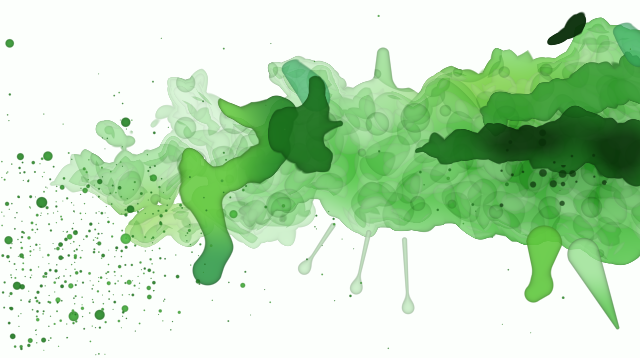
A Shadertoy shader for this background:

```glsl
const vec3 PAPER = vec3(.99, 1., .99), MIST = vec3(.79, .94, .78), MINT = vec3(.59, .88, .56);
const vec3 LEAF = vec3(.31, .77, .26), LIME = vec3(.53, .82, .2), JADE = vec3(.22, .68, .4);
const vec3 DEEP = vec3(.12, .51, .13), NIGHT = vec3(.03, .18, .03);

vec2 hash2(vec2 p) {
  return fract(sin(vec2(dot(p, vec2(127.1, 311.7)), dot(p, vec2(269.5, 183.3)))) * 43758.5);
}

// Distance to the nearest jittered cell point
float cells(vec2 p) {
  vec2 id = floor(p);
  float nearest = 2.;
  for (int i = 0; i < 9; i++) {
    vec2 c = id + vec2(i % 3 - 1, i / 3 - 1);
    nearest = min(nearest, length(p - c - hash2(c)));
  }
  return nearest;
}

vec2 ripple(vec2 p, float f) {
  return (sin(p.yx * f + vec2(.4, 2.1)) + .5 * sin(p.yx * f * 2.3 + p * f)) / f;
}

// Tapered line from ends.xy to ends.zw
float stroke(vec2 p, vec4 ends, float ra, float rb) {
  vec2 v = ends.zw - ends.xy, w = p - ends.xy;
  float t = clamp(dot(w, v) / dot(v, v), 0., 1.);
  return length(w - v * t) - mix(ra, rb, t);
}

float blend(float a, float b) {
  float k = .035, h = max(k - abs(a - b), 0.) / k;
  return min(a, b) - h * h * k * .25;
}

float glow(vec2 p, vec4 spot) {
  vec2 v = (p - spot.xy) / spot.zw;
  return exp(-dot(v, v));
}

// One round drop per cell; amount is the share of cells filled
float drops(vec2 p, float scale, float size, float amount) {
  vec2 id = floor(p * scale), h = hash2(id + scale), k = hash2(id + 9.3);
  float r = size * (.25 + .75 * k.x * k.x);
  vec2 c = .5 + (h - .5) * (.9 - 2. * r);
  return k.y < amount ? (length(fract(p * scale) - c) - r) / scale : 1.;
}

// Lay pigment that gathers along its rim
vec3 paint(vec3 base, vec3 tint, float d, float opacity, float rim) {
  float aa = .8 / iResolution.y;
  vec3 pigment = tint * (1. - rim * exp(min(d, 0.) / .005));
  return mix(base, pigment, opacity * smoothstep(aa, -aa, d));
}

void mainImage(out vec4 fragColor, in vec2 fragCoord) {
  vec2 p = fragCoord / iResolution.y, q = p + .22 * ripple(p, 17.);
  float fine = cells(q * 19.) - .45;
  float scallop = (cells(q * 7.) - .45) * .09 + fine * .035;
  vec3 col = PAPER;

  // Pale washes on the left
  float veil = stroke(q, vec4(.16, .48, .48, .5), .045, .1);
  veil = min(veil, stroke(q, vec4(.54, .68, .66, .57), .08, .12));
  veil = min(veil, stroke(q, vec4(.4, .38, .85, .44), .05, .09));
  veil = min(veil, stroke(q, vec4(.31, .64, .36, .54), .02, .03)) + scallop;
  vec3 wash = mix(MIST, LIME, .55 * glow(q, vec4(.43, .4, .14, .09)));
  wash = mix(wash, PAPER, .4 * glow(q, vec4(.62, .61, .09, .09)));
  col = paint(col, wash, veil, .85, .12);

  // Broad body, widening to the right
  float body = stroke(q, vec4(.82, .56, 1.25, .57), .17, .22);
  body = min(body, stroke(q, vec4(1.25, .57, 1.75, .6), .22, .33));
  body = min(body, stroke(q, vec4(.8, .8, .9, .74), .05, .08)) + scallop;
  body = blend(body, stroke(p, vec4(1.07, .85, 1.07, .75), .017, .03));
  wash = mix(MIST, MINT, smoothstep(1.1, 1.5, q.x));
  wash = mix(wash, LEAF, .95 * glow(q, vec4(1., .54, .24, .13)));
  wash = mix(wash, LEAF, .8 * glow(q, vec4(1.27, .5, .18, .11)));
  wash = mix(wash, LIME, .85 * glow(q, vec4(1.46, .74, .25, .1)));
  wash = mix(wash, LEAF, glow(q, vec4(1.62, .5, .33, .25)));
  wash = mix(wash, DEEP, .75 * glow(q, vec4(1.62, .55, .24, .14)));
  col = paint(col, wash, body, .96, .2);

  // Overlapping translucent petals and bubbles
  float stain = min(body, veil);
  for (float n = 0.; n < 6.; n++) {
    float scale = 4. + 1.9 * n, petal = (cells(q * scale + n * 3.7) - .43) / scale;
    vec3 tint = mod(n, 2.) < .5 ? col * vec3(.76, .93, .74) : mix(col, PAPER, .2);
    col = paint(col, tint, max(stain + .012 * n, petal), .6, .13);
  }
  col = paint(col, col * MIST, max(drops(p + .03, 8., .36, .55), stain), .6, .25);

  // Dark folds across the right
  float fold = stroke(q, vec4(1.38, .7, 1.8, .76), .03, .065) + scallop;
  col = paint(col, mix(LEAF, DEEP, .75), fold, .75, .35);
  float ridge = stroke(q, vec4(1.15, .575, 1.44, .6), .012, .055);
  ridge = min(ridge, stroke(q, vec4(1.44, .6, 1.8, .59), .055, .09)) + scallop * .7;
  float shade = glow(q, vec4(1.46, .62, .14, .06)) + glow(q, vec4(1.73, .58, .1, .08));
  col = paint(col, mix(DEEP, NIGHT, min(shade + .2, 1.)), ridge, .88, .3);
  float specks = drops(p, 34., .4, .6 * glow(p, vec4(1.57, .5, .15, .07)));
  col = paint(col, NIGHT, specks, .7, 0.);
  float crown = stroke(q, vec4(1.54, .885, 1.61, .92), .012, .028) + fine * .02;
  col = paint(col, NIGHT, crown, .95, .2);
  col = paint(col, JADE, stroke(q, vec4(1.74, .92, 1.79, .87), .025, .04), .65, .3);

  // Hooked ribbon, its heavy drip and the dark pool beside it
  float hook = stroke(q, vec4(.63, .69, .76, .69), .022, .045);
  hook = blend(hook, stroke(q, vec4(.77, .67, .74, .56), .05, .045));
  hook = blend(hook, stroke(q, vec4(.74, .56, .56, .47), .045, .04));
  hook = blend(hook, stroke(q, vec4(.535, .53, .57, .45), .04, .045)) + fine * .018;
  hook = blend(hook, stroke(p, vec4(.57, .45, .615, .31), .045, .028));
  hook = blend(hook, stroke(p, vec4(.615, .31, .58, .245), .028, .042));
  wash = mix(mix(LEAF, LIME, .35), DEEP, smoothstep(.62, .8, q.x));
  wash = mix(wash, mix(DEEP, JADE, .5), smoothstep(.42, .26, p.y));
  col = paint(col, wash, hook, .87, .4);
  col = paint(col, JADE, stroke(q, vec4(.83, .81, .88, .73), .025, .05), .65, .3);
  float pool = stroke(q, vec4(.79, .63, .87, .55), .06, .05);
  pool = blend(pool, stroke(q, vec4(.85, .65, .9, .75), .05, .02)) + fine * .015;
  pool = blend(pool, stroke(p, vec4(.88, .64, .95, .655), .009, .008));
  col = paint(col, mix(DEEP, NIGHT, .25), pool, .88, .3);

  // Runs along the lower edge
  for (float n = 0.; n < 3.; n++) {
    vec2 tip = vec2(.85 + .145 * n, .25 - .055 * n);
    float run = stroke(p, vec4(.93 + .1 * n, .37 - .02 * n, tip), .007, .003);
    col = paint(col, MIST, blend(run, length(p - tip) - .013), .85, .25);
  }
  float run = stroke(p, vec4(1.52, .32, 1.51, .23), .05, .02);
  run = blend(run, stroke(p, vec4(1.515, .2, 1.49, .18), .03, .025));
  col = paint(col, mix(LEAF, LIME, .3), run, .9, .3);
  run = stroke(p, vec4(1.63, .29, 1.725, .085), .045, .005);
  col = paint(col, mix(MINT, LEAF, smoothstep(.25, .12, p.y)), run, .8, .4);

  // Spatter, dense at the lower left
  for (float scale = 13.; scale < 60.; scale += 14.) {
    vec2 id = floor(p * scale), c = (id + .5) / scale;
    float amount = .5 * glow(c, vec4(.2, .3, .26, .23)) + .02 * glow(c, vec4(.9, .4, .9, .4));
    col = paint(col, mix(DEEP, LEAF, hash2(id).x), drops(p, scale, .2, amount), .9, .25);
  }
  fragColor = vec4(col, 1.);
}
```
